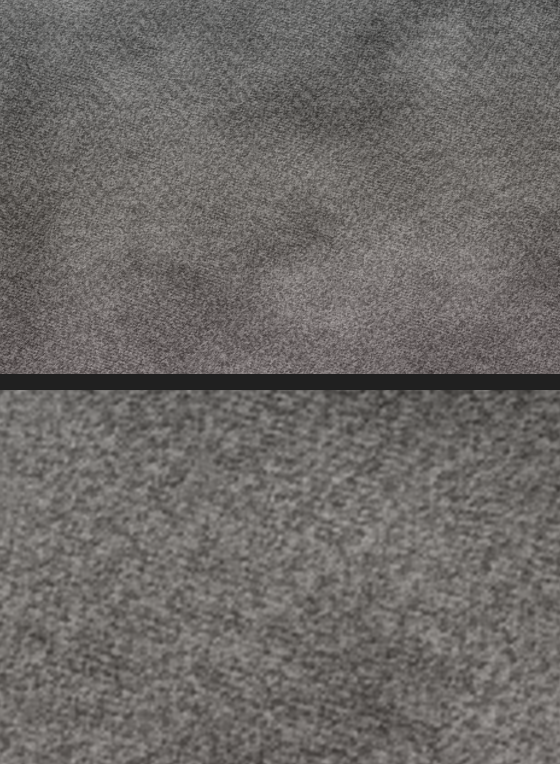
Top, the full canvas; bottom, a detail of the centre.
A WebGL 1 fragment shader for this texture:

```glsl
precision highp float;
// Worn grey suede cloth: fine slanted nap over a faint twill weave,
// with soft cloudy patches of brushed pile. Layers of value noise add up
// to one brightness, laid over a cool-to-warm vertical tint.
uniform vec2 u_resolution;

#define NAP_SCALE 205.0     // nap tufts per canvas height
#define NAP_CONTRAST 0.21
#define FIBRE_SCALE 310.0   // finest fibres per canvas height
#define FIBRE_CONTRAST 0.15
#define NAP_ANGLE 0.55
#define RIB_COUNT 118.0     // twill ribs per canvas height
#define RIB_CONTRAST 0.018
#define CLOUD_SCALE 6.0
#define CLOUD_CONTRAST 0.25
#define COOL_TOP vec3(0.402, 0.403, 0.400)
#define NEUTRAL_MIDDLE vec3(0.414, 0.400, 0.386)
#define WARM_BOTTOM vec3(0.433, 0.405, 0.405)

float hash(vec2 cell) {
  return fract(sin(dot(cell, vec2(127.1, 311.7))) * 43758.5453);
}

float valueNoise(vec2 p) {
  vec2 cell = floor(p);
  vec2 f = fract(p);
  vec2 w = f * f * (3.0 - 2.0 * f);
  float low = mix(hash(cell), hash(cell + vec2(1.0, 0.0)), w.x);
  float high = mix(hash(cell + vec2(0.0, 1.0)), hash(cell + vec2(1.0, 1.0)), w.x);
  return mix(low, high, w.y);
}

mat2 rotation(float angle) {
  float c = cos(angle);
  float s = sin(angle);
  return mat2(c, -s, s, c);
}

// Signed fractal noise centred on zero
float clouds(vec2 p) {
  float sum = 0.0;
  float weight = 0.5;
  for (int octave = 0; octave < 4; octave++) {
    sum += weight * (valueNoise(p) - 0.5);
    p = rotation(0.6) * p * 2.03 + 17.3;
    weight *= 0.5;
  }
  return sum;
}

// Short tufts leaning one way, crossed by finer fibres
float nap(vec2 p) {
  vec2 slanted = rotation(NAP_ANGLE) * p;
  float tufts = valueNoise(slanted * NAP_SCALE * vec2(0.85, 1.2)) - 0.5;
  float fibres = valueNoise(p * FIBRE_SCALE + 41.0) - 0.5;
  return NAP_CONTRAST * tufts + FIBRE_CONTRAST * fibres;
}

// Slanted ribs, broken up where the pile hides them
float twill(vec2 p) {
  float bend = 2.5 * valueNoise(p * 22.0);
  float rib = sin(6.2832 * RIB_COUNT * (p.y + 0.35 * p.x) + bend);
  return RIB_CONTRAST * rib * 2.0 * valueNoise(p * 14.0 + 5.0);
}

void main() {
  vec2 uv = gl_FragCoord.xy / u_resolution;
  vec2 p = gl_FragCoord.xy / u_resolution.y;

  // Vertical tint, cooler toward the upper left
  float height = uv.y + 0.12 * (0.5 - uv.x);
  vec3 color = mix(WARM_BOTTOM, NEUTRAL_MIDDLE, smoothstep(0.0, 0.5, height));
  color = mix(color, COOL_TOP, smoothstep(0.45, 1.0, height));

  // Broad light: brighter lower edge and upper left, dim right edge
  float light = 0.025 * smoothstep(0.4, 0.0, uv.y);
  light += 0.03 * smoothstep(0.7, 0.0, distance(uv, vec2(0.15, 1.0)));
  light -= 0.025 * smoothstep(0.85, 1.0, uv.x);

  light += CLOUD_CONTRAST * clouds(p * CLOUD_SCALE * vec2(0.9, 1.0) + 3.7);
  light += nap(p) + twill(p);

  gl_FragColor = vec4(clamp(color + light, 0.0, 1.0), 1.0);
}
```
